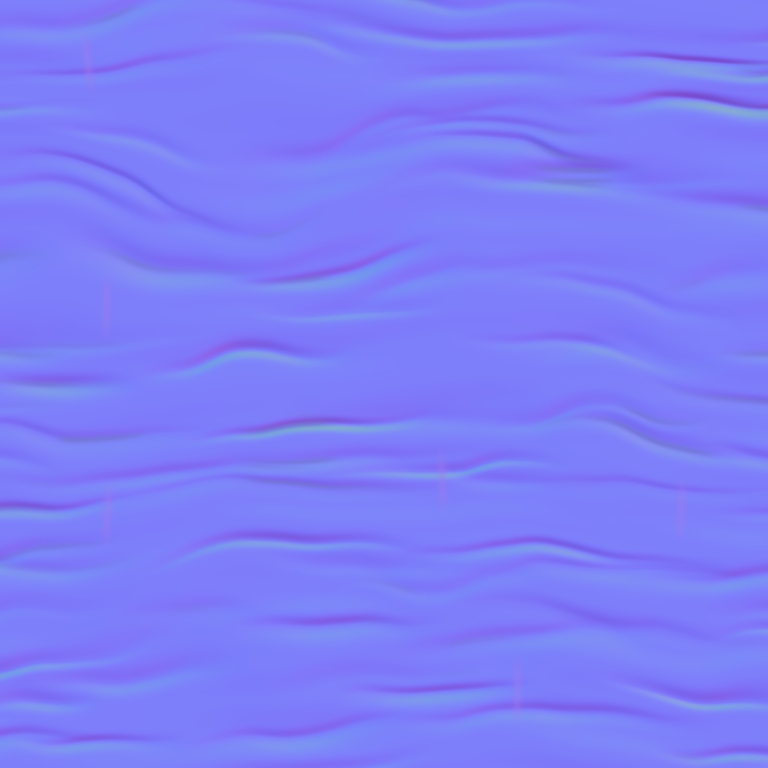
Give the GLSL for this texture map, as a WebGL 2 fragment shader.

```glsl
#version 300 es
precision highp float;
// Normal map of a softly wrinkled surface: long, wavy, mostly horizontal
// grooves are scattered on a jittered grid, summed into a height field,
// and the field's slopes are turned into periwinkle, purple and cyan tints.

uniform vec2 u_resolution;
out vec4 fragColor;

// Sine-free hash: two random values per grid point
vec2 hash2(vec2 p) {
  vec3 q = fract(p.xyx * vec3(0.1031, 0.1030, 0.0973));
  q += dot(q, q.yzx + 33.33);
  return fract((q.xx + q.yz) * q.zy);
}

// Smooth value noise in -1..1
float noise(vec2 p) {
  vec2 i = floor(p);
  vec2 f = p - i;
  f = f * f * f * (f * (f * 6.0 - 15.0) + 10.0);
  float low = mix(hash2(i).x, hash2(i + vec2(1, 0)).x, f.x);
  float high = mix(hash2(i + vec2(0, 1)).x, hash2(i + vec2(1, 1)).x, f.x);
  return 2.0 * mix(low, high, f.y) - 1.0;
}

// Shared meander, so that neighbouring grooves flow together
vec2 meander(vec2 p) {
  p.y += 0.042 * noise(p * vec2(3.0, 4.0) + 17.0);
  p.y += 0.010 * noise(p * vec2(9.0, 7.0) + 41.0);
  return p;
}

// x: surface height, y: narrow mask along the groove floors
vec2 surface(vec2 point) {
  vec2 p = meander(point);
  vec2 grid = vec2(4.0, 16.0);
  vec2 home = floor(p * grid);
  float height = 0.0010 * noise(p * vec2(5.0, 24.0) + 7.0);
  float groove = 0.0;

  for (int row = -2; row <= 2; row++) {
    for (int column = -2; column <= 2; column++) {
      vec2 cell = home + vec2(column, row);
      vec2 jitter = hash2(cell + 60.0);
      vec2 shape = hash2(cell + 131.0);
      vec2 widths = mix(vec2(0.007), vec2(0.016), hash2(cell + 219.0));
      vec2 d = p - (cell + jitter) / grid;

      // Tapered stroke with its own tilt and bend
      float along = d.x / mix(0.09, 0.27, shape.x);
      float taper = max(1.0 - along * along, 0.0);
      taper *= taper;
      d.y -= 0.2 * (shape.y - 0.5) * d.x;
      d.y -= 0.009 * noise(vec2(d.x * 11.0, 9.0 * shape.x + cell.y));

      // The two banks differ in steepness
      float across = d.y / (d.y > 0.0 ? widths.x : widths.y);
      float depth = taper * mix(0.0010, 0.0030, fract(7.0 * shape.x + shape.y));
      height -= depth * exp(-across * across);
      groove = max(groove, taper * exp(-pow(d.y / 0.004, 2.0)));
    }
  }
  return vec2(height, groove);
}

// Sparse, short, upright scars
float scars(vec2 p) {
  vec2 cell = floor(p * 4.0);
  vec2 r = hash2(cell + 301.0);
  vec2 d = fract(p * 4.0) - mix(vec2(0.3), vec2(0.7), r);
  d.x += 0.2 * d.y * (r.y - 0.3);
  float line = exp(-pow(d.x / 0.022, 2.0)) * smoothstep(0.2, 0.05, abs(d.y));
  return line * step(0.7, hash2(cell + 407.0).x);
}

void main() {
  vec2 p = gl_FragCoord.xy / u_resolution.y;

  // Surface slopes by finite differences
  float reach = 0.0015;
  vec2 here = surface(p);
  vec2 slope = vec2(surface(p + vec2(reach, 0)).x,
                    surface(p + vec2(0, reach)).x) - here.x;
  vec2 tilt = -slope / reach;
  tilt /= sqrt(1.0 + dot(tilt, tilt));

  // Encode the tilt; steep banks lose some blue
  vec3 color = vec3(0.492 + 0.5 * tilt.x, 0.495 + 0.5 * tilt.y,
                    0.98 - 1.3 * min(dot(tilt, tilt), 0.12));

  // Greyish patches on groove floors, then faint pink scars
  float worn = here.y * smoothstep(0.1, 0.8, noise(p * vec2(8.0, 14.0) + 83.0));
  color = mix(color, vec3(0.43, 0.46, 0.76), 0.6 * worn);
  color = mix(color, vec3(0.63, 0.48, 0.93), 0.4 * scars(p));
  fragColor = vec4(color, 1.0);
}
```
